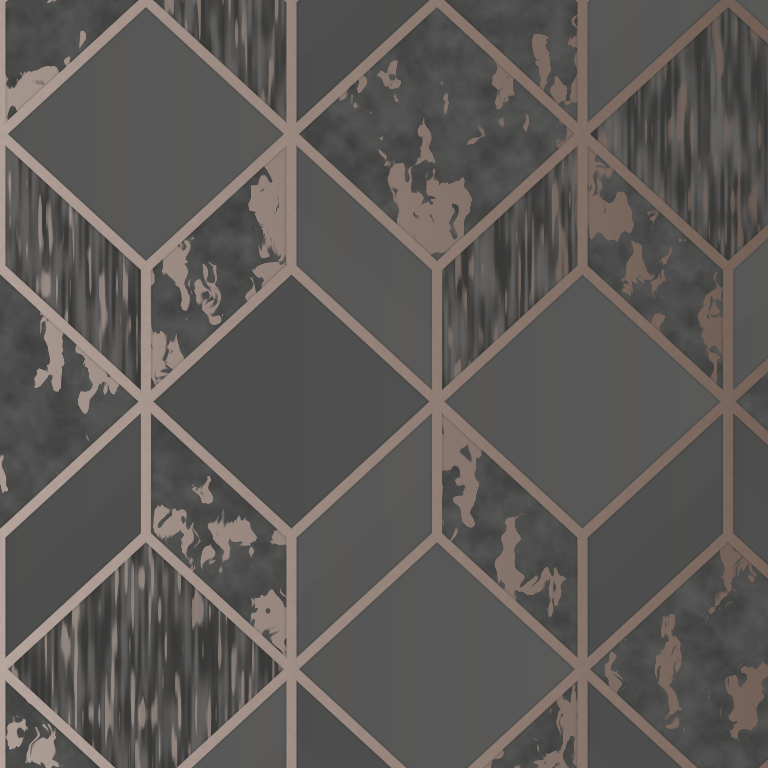
This pattern is drawn by a Shadertoy shader. Its source:

```glsl
// Tumbling-block lattice of matte, distressed and wood-grained panels with metallic copper lines.

// Layout, in canvas heights
const vec2 HALF_DIAMOND = vec2(0.1895, 0.1742);
const vec2 FIRST_CENTER = vec2(0.1900, 0.8255);
const float LINE_HALF_WIDTH = 0.0066;
const float RIM_WIDTH = 0.004;

// Colours
const vec3 METAL_LIGHT = vec3(0.71, 0.65, 0.615);
const vec3 METAL_DARK = vec3(0.45, 0.375, 0.335);
const vec3 MATTE_MID = vec3(0.345, 0.342, 0.340);
const vec3 MATTE_DARK = vec3(0.308, 0.307, 0.306);
const vec3 STONE = vec3(0.298, 0.297, 0.295);
const vec3 GRAIN_DARK = vec3(0.225, 0.223, 0.220);
const vec3 GRAIN_LIGHT = vec3(0.385, 0.378, 0.370);

// Texture scales
const vec2 FLECK_SCALE = vec2(40.0, 18.0);
const vec2 GRAIN_SCALE = vec2(230.0, 13.0);
const float FLECK_LEVEL = 0.615;

// Finishes: 0 mid matte, 1 dark matte, 2 distressed stone, 3 wood grain
const int DIAMOND_FINISH[9] = int[9](0, 2, 3,  2, 1, 0,  3, 0, 2);
const int PANEL_FINISH[24] = int[24](
    2, 3, 1, 2, 0, 0,
    3, 2, 0, 3, 2, 0,
    1, 2, 0, 2, 1, 1,
    2, 0, 1, 2, 1, 2);

float hash(vec2 p) {
    vec3 q = fract(vec3(p.xyx) * 0.1031);
    q += dot(q, q.yzx + 33.33);
    return fract((q.x + q.y) * q.z);
}

float noise(vec2 p) {
    vec2 i = floor(p), f = fract(p);
    f = f * f * (3.0 - 2.0 * f);
    return mix(mix(hash(i), hash(i + vec2(1, 0)), f.x),
               mix(hash(i + vec2(0, 1)), hash(i + vec2(1, 1)), f.x), f.y);
}

float fbm(vec2 p) {
    float sum = 0.0, amplitude = 0.533;
    for (int i = 0; i < 4; i++) {
        sum += amplitude * noise(p);
        p = p * 2.03 + 17.3;
        amplitude *= 0.5;
    }
    return sum;
}

float diamondNorm(vec2 v) { return abs(v.x) + abs(v.y); }

// Mottled stone with ragged vertical flecks of metal
vec3 stone(vec2 uv, vec3 metal, float px) {
    vec2 warp = vec2(noise(uv * 60.0), noise(uv * 60.0 + 31.7)) - 0.5;
    float cluster = fbm(uv * vec2(13.0, 9.0) + 5.0) - 0.5;
    float fleck = fbm(uv * FLECK_SCALE + warp * 0.7) + 0.5 * cluster;
    float soft = 14.0 * px;
    vec3 base = STONE * (0.78 + 0.44 * fbm(uv * 45.0 + 70.0));
    float cover = smoothstep(FLECK_LEVEL - soft, FLECK_LEVEL + soft, fleck);
    return mix(base, metal * 0.95, cover);
}

// Fine vertical fibres with scattered metallic threads
vec3 woodGrain(vec2 uv, vec3 metal) {
    float fibre = 0.6 * noise(uv * GRAIN_SCALE)
                + 0.4 * noise(uv * GRAIN_SCALE * vec2(0.45, 2.2) + 40.0);
    float thread = noise(uv * GRAIN_SCALE * vec2(1.0, 1.7) + 90.0);
    thread *= 0.65 + 0.5 * noise(uv * vec2(60.0, 30.0));
    vec3 color = mix(GRAIN_DARK, GRAIN_LIGHT, smoothstep(0.2, 0.85, fibre));
    return mix(color, metal, 0.7 * smoothstep(0.60, 0.82, thread));
}

void mainImage(out vec4 fragColor, in vec2 fragCoord) {
    float px = 1.0 / iResolution.y;
    vec2 uv = fragCoord * px;
    vec2 p = (uv - FIRST_CENTER) / HALF_DIAMOND;

    // Nearest diamond on the staggered lattice
    vec2 evenCenter = vec2(2, 4) * round(p / vec2(2, 4));
    vec2 oddCenter = vec2(1, 2) + vec2(2, 4) * round((p - vec2(1, 2)) / vec2(2, 4));
    bool useEven = diamondNorm(p - evenCenter) < diamondNorm(p - oddCenter);
    vec2 center = useEven ? evenCenter : oddCenter;
    float d = diamondNorm(p - center);
    bool inDiamond = d < 1.0;

    // Distance to the slanted and upright lines
    float slant = HALF_DIAMOND.x * HALF_DIAMOND.y / length(HALF_DIAMOND);
    float edge = abs(d - 1.0) * slant;
    if (!inDiamond) edge = min(edge, abs(p.x - round(p.x)) * HALF_DIAMOND.x);

    // Cell identity and finish
    float row = -center.y * 0.5;
    float band = p.y > center.y ? row : row + 1.0;
    vec2 cell = inDiamond ? vec2(floor((center.x + 1.0) * 0.5), row)
                          : vec2(floor(p.x) + 1.0, band);
    ivec2 slot = ivec2(mod(cell + 0.5, inDiamond ? vec2(3) : vec2(6, 4)));
    int finish = inDiamond ? DIAMOND_FINISH[slot.y * 3 + slot.x]
                           : PANEL_FINISH[slot.y * 6 + slot.x];

    // Sheen fades from lower left to upper right
    float sheen = clamp(0.92 * uv.x + 0.14 * uv.y - 0.02, 0.0, 1.0);
    vec3 metal = mix(METAL_LIGHT, METAL_DARK, sheen);

    vec3 color = finish == 0 ? MATTE_MID : MATTE_DARK;
    color += 0.008 * (p.x - center.x);
    vec2 shifted = uv + 3.0 * vec2(hash(cell + 11.0), hash(cell + 47.0));
    if (finish == 2) color = stone(shifted, metal, px);
    if (finish == 3) color = woodGrain(shifted, metal);

    // Shaded rim, then the metal line
    float gap = edge - LINE_HALF_WIDTH;
    color *= mix(0.88, 1.0, smoothstep(0.0, RIM_WIDTH, gap));
    vec3 line = metal * (0.985 + 0.03 * noise(uv * 180.0));
    color = mix(line, color, smoothstep(-0.75 * px, 0.75 * px, gap));
    fragColor = vec4(color, 1.0);
}
```
